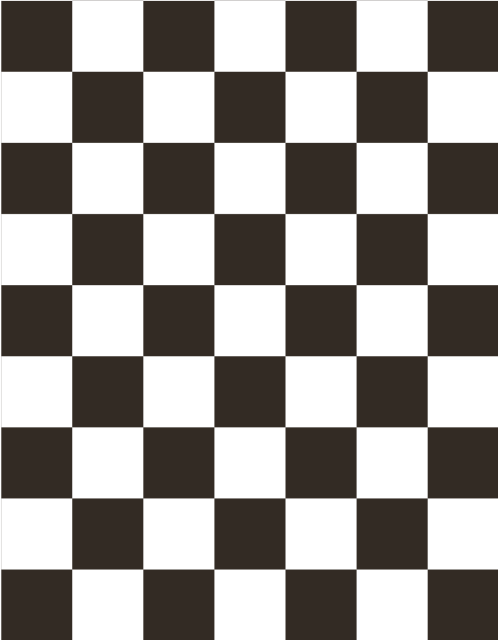
A WebGL 2 fragment shader for this pattern:

```glsl
#version 300 es
precision highp float;

uniform vec2 u_resolution;
out vec4 outColor;

// Lengths are fractions of the canvas height.
const float CELL_SIZE = 0.1111;
const vec2 MARGIN = vec2(0.0017, 0.0011);  // white strip at the left and top
const float EDGE_PIXELS = 1.2;             // width of the smoothed edges
const vec3 DARK = vec3(0.200, 0.170, 0.140);
const vec3 WHITE = vec3(1.0);

// Signed distance to the nearest cell edge, positive in even cells.
vec2 stripeDistance(vec2 cell) {
    return 0.5 - abs(mod(cell + 0.5, 2.0) - 1.0);
}

void main() {
    // Cell coordinates counted from the upper left corner of the board.
    vec2 pos = vec2(gl_FragCoord.x, u_resolution.y - gl_FragCoord.y) / u_resolution.y;
    vec2 cell = (pos - MARGIN) / CELL_SIZE;
    float edge = EDGE_PIXELS / (u_resolution.y * CELL_SIZE);

    // The product of two smoothed square waves gives the checks.
    vec2 wave = clamp(2.0 * stripeDistance(cell) / edge, -1.0, 1.0);
    float check = 0.5 + 0.5 * wave.x * wave.y;

    // Keep the margin white.
    vec2 inside = clamp(cell / edge + 0.5, 0.0, 1.0);
    float ink = check * inside.x * inside.y;

    outColor = vec4(mix(WHITE, DARK, ink), 1.0);
}
```
